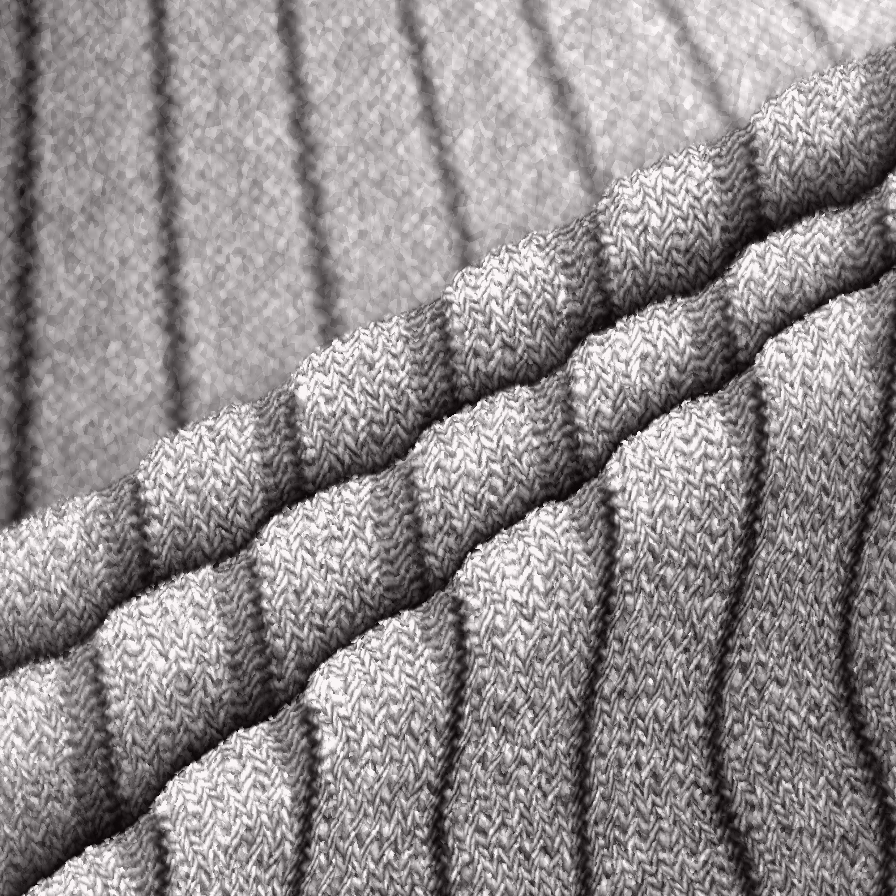
Give the GLSL for this texture, as a Shadertoy shader.

```glsl
// Ribbed grey knit fabric: three diagonal folds in front of a soft, striped backdrop.

float hash(vec2 p) {
    return fract(sin(dot(p, vec2(127.1, 311.7))) * 43758.5);
}

// Cellular noise: x = distance to the nearest seed, y = tone of that cell
vec2 cells(vec2 p) {
    vec2 id = floor(p), best = vec2(9.0, 0.0);
    for (int j = -1; j <= 1; j++)
    for (int i = -1; i <= 1; i++) {
        vec2 c = id + vec2(i, j);
        vec2 seed = c + vec2(hash(c), hash(c + 51.0));
        float d = length(p - seed);
        if (d < best.x) best = vec2(d, hash(c + 17.0));
    }
    return best;
}

// Rows of V stitches; u counts wales, v counts rows downwards
float stitches(vec2 uv) {
    float side = abs(fract(uv.x) - 0.5);
    float row = uv.y + side * 2.0;
    float strand = 0.5 + 0.5 * sin(6.283 * row);
    float seam = smoothstep(0.0, 0.13, side) * smoothstep(0.5, 0.4, side);
    float yarn = hash(vec2(floor(uv.x * 2.0), floor(row + 0.25)));
    return (pow(strand, 0.7) - 0.58) * (0.45 + 0.55 * seam) + 0.25 * (seam - 0.7) + 0.35 * (yarn - 0.5);
}

// Out-of-focus cloth with dark grooves that lean further towards the right
float backdrop(vec2 p) {
    float drop = 1.0 - p.y, x0 = p.x;
    for (int i = 0; i < 6; i++)
        x0 = mix(x0, p.x - drop * (-0.03 + 0.38 * x0 + 0.5 * x0 * x0), 0.7);
    float phase = (x0 - 0.033) / 0.1425 + 0.11 * exp(-pow((x0 - 0.55) / 0.13, 2.0));
    float away = (fract(phase + 0.5) - 0.5) * 0.1425;
    away += 0.003 * sin(p.y * 190.0) * sin(p.y * 71.0 + phase);

    float tone = 0.70 + 0.2 * p.x * p.y - 0.16 * exp(-p.x * 14.0);
    tone += 0.03 * cos(away * 44.0) - 0.03 * smoothstep(0.4, 0.0, drop) * (1.0 - p.x);
    vec2 mottle = cells(p * vec2(85.0, 60.0));
    vec2 flecks = cells(p * vec2(170.0, 105.0) + 8.0);
    tone += 0.10 * (mottle.y - 0.5) + 0.10 * (flecks.y - 0.5) - 0.07 * (mottle.x - 0.45);
    tone += 0.04 * sin(phase * 44.0) * sin(p.y * 330.0);
    float groove = exp(-pow(away / 0.0125, 2.0));
    return tone - groove * mix(0.36, 0.2, p.x * p.x);
}

// Adds one rolled fold over the tone behind it
float addFold(float behind, vec2 p, int k) {
    vec3 slope = vec3[3](vec3(0.397, 0.585, -0.02), vec3(0.238, 0.585, -0.015), vec3(-0.028, 0.8, -0.062))[k];
    vec2 ribs = vec2[3](vec2(0.129, 0.171), vec2(0.083, 0.1755), vec2(0.147, 0.167))[k];
    bool front = k == 2;
    float top = slope.x + p.x * (slope.y + slope.z * p.x);
    float depth = max(top - p.y, 0.0);

    // Ribs swing sideways as they run down the cloth, most of all on the right
    float right = smoothstep(0.5, 0.85, p.x);
    float swing = sin(12.0 * depth);
    swing *= swing < 0.0 ? right : 1.0;
    float sway = 0.13 * depth;
    if (front) sway = 0.025 * swing + 0.014 * smoothstep(0.2, 0.45, depth) * (1.0 - right)
                    - 0.02 * smoothstep(0.85, 0.96, p.x) * smoothstep(0.0, 0.1, depth);
    float phase = (p.x - sway - ribs.x) / ribs.y;
    float across = (fract(phase + 0.5) - 0.5) * ribs.y;
    float r = fract(phase);
    float gapWidth = front ? mix(0.021, 0.007, smoothstep(0.03, 0.17, depth)) : 0.022;
    float fray = 0.003 * sin(p.y * 340.0 + phase * 3.0);
    float gap = 1.0 - smoothstep(gapWidth - 0.004, gapWidth + 0.004, abs(across + fray));

    // Scalloped, fuzzy silhouette
    vec2 fibre = cells(p * vec2(210.0, 150.0));
    float bulge = smoothstep(0.012, 0.05, abs(across));
    float edge = top + 0.015 * (bulge - 0.6) - 0.012 * (r - 0.5) * bulge + 0.006 * (fibre.y - 0.5);
    float t = edge - p.y;
    float soft = front ? 0.003 : 0.004 + 0.006 * abs(p.x - 0.5);
    float cover = smoothstep(-soft, soft, t);

    // Contact shadow, widest where the folds open up
    float reach = k == 0 ? 0.02 : front ? mix(0.037, 0.018, smoothstep(0.0, 0.45, p.x))
                                        : mix(0.018, 0.036, smoothstep(0.55, 1.0, p.x));
    behind *= 1.0 - (k == 0 ? 0.12 : 0.9) * exp(-max(-t, 0.0) / reach);
    t = max(t, 0.0);

    // Light falls off round the roll, then evens out on the hanging cloth
    float roll = k == 0 ? 0.16 : mix(0.25, 0.11, p.x);
    float tone = front ? mix(0.79, 0.66 - 0.17 * p.x, smoothstep(0.02, 0.2, t))
                       : 0.79 - 0.28 * smoothstep(0.15, 0.95, t / roll);
    tone += 0.08 * sin(3.1416 * r) - 0.04;
    tone -= 0.12 * exp(-t / 0.006);

    // Knit relief, with smaller rows where the surface turns away
    float arc = t + 0.02 * (1.0 - exp(-t / 0.015));
    vec2 wobble = 0.16 * vec2(sin(p.y * 83.0 + p.x * 40.0), sin(p.x * 97.0 - p.y * 31.0));
    float knit = stitches(vec2(phase * 7.0, arc / 0.0185) + wobble);
    float purl = 0.5 * sin(arc * 400.0 + across * 150.0 + 2.0 * sin(across * 210.0));
    float focus = 1.0 - 0.4 * smoothstep(0.2, 0.6, abs(p.x - 0.55));
    tone += 0.37 * focus * mix(knit, 0.95 * purl, gap);
    vec2 heather = cells(p * mat2(0.9, 0.45, -0.45, 0.9) * vec2(240.0, 120.0));
    tone += 0.24 * (heather.y - 0.5) + 0.16 * (fibre.y - 0.5) - 0.14 * (fibre.x - 0.45);

    // Recessed gap and the dark seam on its right side
    tone *= 1.0 - gap * (front ? 0.25 : 0.22);
    float seam = exp(-pow((across + fray - gapWidth * 0.85) / 0.0075, 2.0));
    tone *= 1.0 - seam * (front ? 0.64 : 0.45) * smoothstep(0.0, 0.035, t);
    return mix(behind, tone, cover);
}

void mainImage(out vec4 fragColor, in vec2 fragCoord) {
    vec2 p = fragCoord / iResolution.xy;
    float tone = backdrop(p);
    for (int k = 0; k < 3; k++) tone = addFold(tone, p, k);
    // Deepen the midtones and keep the highlights
    tone = clamp(1.04 * pow(max(tone, 0.0), 1.25), 0.04, 0.97);
    fragColor = vec4(tone + vec3(0.012, -0.008, -0.004), 1.0);
}
```
